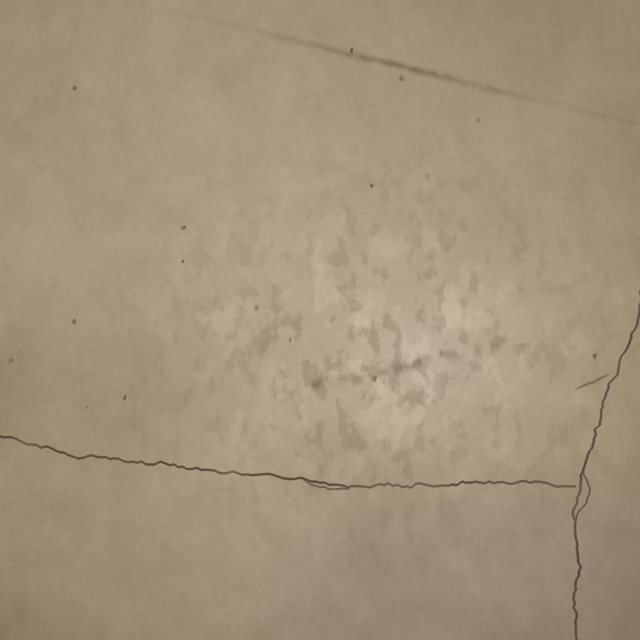
Give the GLSL for this texture, as a Shadertoy shader.

```glsl
// Worn beige concrete floor with a soft glare, scuffs and a branching hairline crack
float hash(vec2 p) {
    vec3 q = fract(vec3(p.xyx) * 0.1031);
    q += dot(q, q.yzx + 33.33);
    return fract((q.x + q.y) * q.z);
}

float noise(vec2 p) {
    vec2 i = floor(p), f = fract(p);
    f = f * f * (3.0 - 2.0 * f);
    return mix(mix(hash(i), hash(i + vec2(1, 0)), f.x),
               mix(hash(i + vec2(0, 1)), hash(i + vec2(1, 1)), f.x), f.y);
}

float fbm(vec2 p) {
    float sum = 0.0, amp = 0.5;
    for (int i = 0; i < 5; i++) {
        sum += amp * noise(p);
        p = mat2(1.6, 1.2, -1.2, 1.6) * p + 7.3;
        amp *= 0.5;
    }
    return sum / 0.97;
}

// Jagged sideways offset of a crack at position t along it
float jag(float t, float seed) {
    return 0.014 * (noise(vec2(t * 16.0, seed)) - 0.5)
         + 0.007 * (noise(vec2(t * 55.0, seed + 5.0)) - 0.5)
         + 0.004 * (noise(vec2(t * 140.0, seed + 9.0)) - 0.5);
}

float line(float d, float width) {
    return 1.0 - smoothstep(width * 0.3, width * 1.3, abs(d));
}

// 1 inside the interval a..b, fading over the given distance
float span(float x, float a, float b, float fade) {
    return smoothstep(a - fade, a + fade, x) * (1.0 - smoothstep(b - fade, b + fade, x));
}

float cracks(vec2 p) {
    // Long crack sagging from the left edge to the junction
    float sag = 0.24 + 0.076 * pow(max(1.0 - p.x / 0.9, 0.0), 2.6);
    float pinch = smoothstep(0.9, 0.85, p.x);
    float y = sag + jag(p.x, 3.0) * pinch;
    float weight = 0.65 + 0.35 * noise(vec2(p.x * 25.0, 1.0));
    float ink = line(p.y - y, 0.0024) * weight * step(p.x, 0.9);
    float sliver = 0.007 * span(p.x, 0.48, 0.54, 0.02);
    ink = max(ink, 0.7 * line(p.y - y + sliver, 0.002) * span(p.x, 0.47, 0.55, 0.01));

    // Upright crack, leaning right above the junction
    float x = 0.901 + 0.36 * max(p.y - 0.25, 0.0) + jag(p.y, 21.0);
    ink = max(ink, line(p.x - x, 0.0025) * (0.7 + 0.3 * noise(vec2(p.y * 30.0, 8.0))));

    // Small loop just below the junction
    float loopX = x + 0.016 * sin(clamp((p.y - 0.185) / 0.08, 0.0, 1.0) * 3.1416);
    return max(ink, 0.75 * line(p.x - loopX, 0.002) * span(p.y, 0.185, 0.265, 0.003));
}

float specks(vec2 p) {
    float ink = 0.0;
    for (int i = 0; i < 16; i++) {
        float k = float(i);
        vec2 center = vec2(hash(vec2(k, 2.7)), 0.3 + 0.7 * hash(vec2(k, 8.1)));
        vec2 d = (p - center) * vec2(1.0, 0.75);
        d += 0.004 * (vec2(noise(p * 150.0), noise(p * 150.0 + 40.0)) - 0.5);
        float size = mix(0.0025, 0.0055, hash(vec2(k, 4.4)));
        ink = max(ink, (1.0 - smoothstep(size * 0.4, size, length(d))) * (0.25 + 0.6 * hash(vec2(k, 6.2))));
    }
    return ink;
}

void mainImage(out vec4 fragColor, in vec2 fragCoord) {
    vec2 p = fragCoord / iResolution.xy;

    // Broad lighting: vignette and glare
    vec2 q = p - vec2(0.45, 0.6);
    float light = 0.664 - 0.22 * dot(q, q);
    vec2 g = mat2(0.95, 0.3, -0.3, 0.95) * (p - vec2(0.67, 0.44));
    float glare = exp(-dot(g * vec2(4.2, 5.5), g * vec2(4.2, 5.5)));
    light += 0.085 * glare;

    // Cloudy stains and fine grain
    light += 0.07 * (fbm(p * 5.0 + 3.0) - 0.5);
    light += 0.045 * (fbm(p * vec2(32.0, 24.0)) - 0.5);
    light += 0.02 * (noise(p * vec2(210.0, 150.0)) - 0.5);

    // Worn flakes, densest around the glare
    vec2 w = (p - vec2(0.59, 0.45)) * vec2(3.4, 4.4);
    float wear = exp(-dot(w, w));
    float flakes = fbm(p * vec2(58.0, 42.0) + 11.0);
    light -= 0.075 * wear * smoothstep(0.53, 0.7, flakes);
    light += 0.05 * wear * smoothstep(0.48, 0.28, fbm(p * vec2(34.0, 26.0) + 50.0));

    // Long soft smear near the top
    float smear = p.y - 0.928 + 0.245 * (p.x - 0.495) + 0.004 * (noise(p * 20.0) - 0.5);
    float smearFade = span(p.x, 0.48, 0.75, 0.13) + 0.25 * span(p.x, 0.25, 1.1, 0.1);
    light -= 0.085 * smearFade * exp(-pow(smear / 0.0055, 2.0)) * (0.5 + noise(p * 90.0));

    // Broken scuff across the glare and a short scratch at the right
    float scuff = p.y - 0.388 - 0.216 * (p.x - 0.44) + 0.012 * (noise(p * 45.0) - 0.5);
    float dashes = smoothstep(0.3, 0.65, noise(p * vec2(75.0, 55.0)));
    light -= 0.1 * span(p.x, 0.44, 0.83, 0.03) * exp(-pow(scuff / 0.009, 2.0)) * dashes;
    float scratch = p.y - 0.392 - 0.47 * (p.x - 0.898) + 0.5 * jag(p.x, 33.0);
    light -= 0.14 * line(scratch, 0.0025) * span(p.x, 0.9, 0.95, 0.006);

    // Warm olive above, greyer below and in the glare
    float grey = max(glare * 0.7, smoothstep(0.45, 0.05, p.y) * smoothstep(0.0, 0.7, p.x));
    vec3 color = vec3(light, light - 0.056 - 0.004 * grey, light - 0.165 + 0.035 * grey);
    color *= 1.0 - 0.45 * specks(p);
    float crack = cracks(p);
    color = mix(color, vec3(0.27, 0.22, 0.17), 0.82 * crack);
    fragColor = vec4(color, 1.0);
}
```
